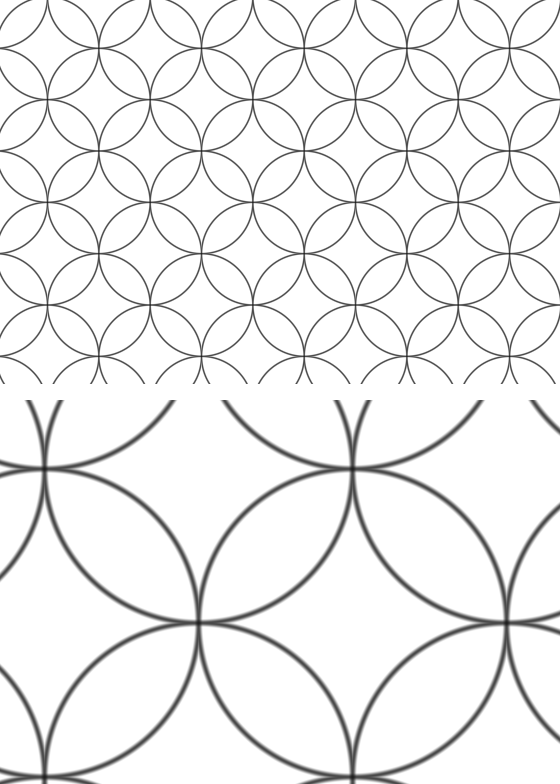
Top, the full canvas; bottom, a detail of the centre.
A WebGL 1 fragment shader for this pattern:

```glsl
precision highp float;
// Overlapping thin circles on white, forming four-petal rosettes and curved diamonds.

uniform vec2 u_resolution;

const float RADIUS = 0.1337; // circle radius, in canvas heights

// Ink coverage of tangent circles repeated every two radii; p is in radii.
float circleGrid(vec2 p, float soft) {
  vec2 cell = mod(p + 1.0, 2.0) - 1.0;
  float dist = abs(length(cell) - 1.0) * RADIUS;
  return 0.76 * (1.0 - smoothstep(0.002 - soft, 0.002 + soft, dist));
}

void main() {
  vec2 uv = gl_FragCoord.xy / u_resolution.y;
  float soft = max(0.002, 0.7 / u_resolution.y);

  // Two square grids of circles, offset by one radius in each direction
  vec2 p = (uv - vec2(0.6585, 0.6068)) / RADIUS;
  float first = circleGrid(p, soft);
  float second = circleGrid(p + 1.0, soft);

  // Crossing lines build up darker ink
  float ink = 1.0 - (1.0 - first) * (1.0 - second);
  gl_FragColor = vec4(mix(vec3(1.0), vec3(0.06), ink), 1.0);
}
```
